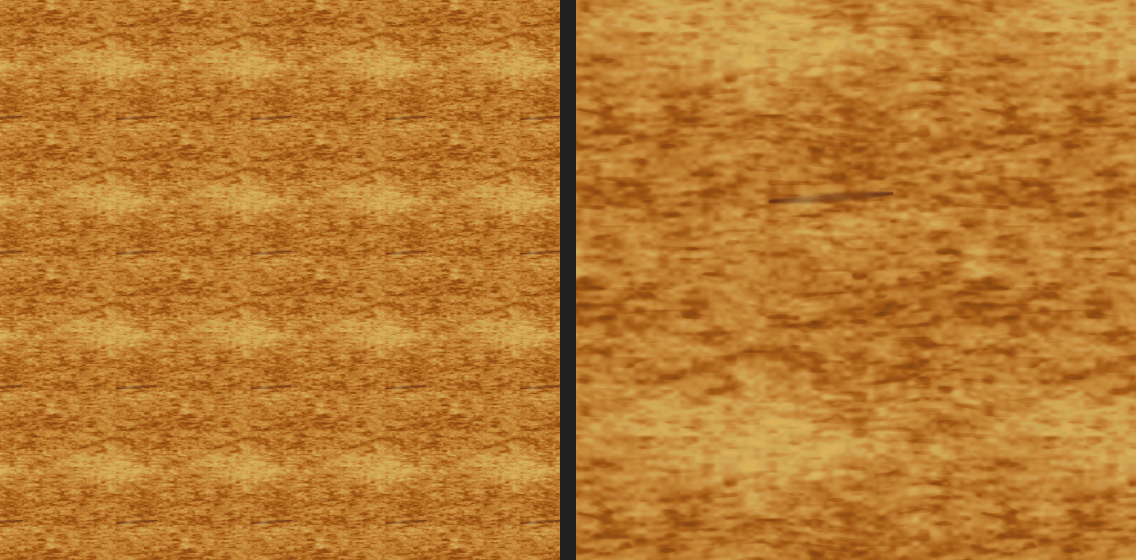
Left: the whole. Right: its middle third, enlarged.
This texture is drawn by a Shadertoy shader. Its source:

```glsl
const float REPEATS = 4.158;               // tiles across and down
const vec2 TILE_ORIGIN = vec2(0.021, 0.0); // measured from the upper left
const vec3 STREAK_COLOR = vec3(0.38, 0.17, 0.08);

float hash(vec2 p) {
    vec3 q = fract(vec3(p.xyx) * 0.1031);
    q += dot(q, q.yzx + 33.33);
    return fract((q.x + q.y) * q.z);
}

// Value noise, centred on zero, that wraps after the given number of cells
float tileNoise(vec2 uv, vec2 cells) {
    vec2 p = uv * cells;
    vec2 i = floor(p);
    vec2 f = fract(p);
    f = f * f * (3.0 - 2.0 * f);
    vec2 a = mod(i, cells);
    vec2 b = mod(i + 1.0, cells);
    vec2 salt = cells.yx * 1.7;
    float low = mix(hash(a + salt), hash(vec2(b.x, a.y) + salt), f.x);
    float high = mix(hash(vec2(a.x, b.y) + salt), hash(b + salt), f.x);
    return mix(low, high, f.y) - 0.5;
}

// Shortest offset on the repeating tile
vec2 wrapped(vec2 d) {
    return fract(d + 0.5) - 0.5;
}

float blob(vec2 uv, vec2 centre, vec2 radius) {
    vec2 d = wrapped(uv - centre) / radius;
    return exp(-dot(d, d));
}

// Soft line through middle, tapering towards both ends
float stroke(vec2 uv, vec2 middle, vec2 halfSpan, float width) {
    vec2 d = wrapped(uv - middle);
    float t = clamp(dot(d, halfSpan) / dot(halfSpan, halfSpan), -1.0, 1.0);
    float w = width * (1.0 - 0.6 * t * t);
    return 1.0 - smoothstep(0.2 * w, 1.6 * w, length(d - t * halfSpan));
}

// Six wood colours from dark to light, tone 0 to 5
vec3 woodColor(float tone) {
    vec3 ramp[6] = vec3[6](
        vec3(0.62, 0.33, 0.08), vec3(0.68, 0.40, 0.11),
        vec3(0.73, 0.47, 0.18), vec3(0.77, 0.53, 0.21),
        vec3(0.80, 0.58, 0.28), vec3(0.81, 0.65, 0.33));
    float t = clamp(tone, 0.0, 4.999);
    int i = int(t);
    vec3 c = mix(ramp[i], ramp[i + 1], fract(t));
    return c * (1.0 + 0.09 * clamp(tone, -2.5, 0.0) + 0.04 * clamp(tone - 5.0, 0.0, 1.5));
}

// Horizontal fibres, from wide bands to fine hairs
float fibres(vec2 uv) {
    return 1.0 * tileNoise(uv, vec2(3.0, 9.0))
         + 1.6 * tileNoise(uv, vec2(7.0, 31.0))
         + 2.7 * tileNoise(uv, vec2(15.0, 59.0))
         + 3.0 * tileNoise(uv, vec2(37.0, 83.0))
         + 1.6 * tileNoise(uv, vec2(71.0, 101.0));
}

// Broad light and dark areas of the board
float shading(vec2 uv) {
    float glow = smoothstep(0.25, 0.75, uv.x) * (1.0 - smoothstep(0.92, 1.0, uv.x));
    float tone = 1.7 * glow * blob(uv, vec2(0.8, 0.49), vec2(0.6, 0.12));
    tone += 0.8 * blob(uv, vec2(0.5, 0.46), vec2(0.9, 0.08));
    tone += 0.9 * blob(uv, vec2(0.08, 0.93), vec2(0.16, 0.04));
    tone -= 1.1 * blob(uv, vec2(0.18, 0.29), vec2(0.22, 0.06));
    tone -= 0.8 * blob(uv, vec2(0.25, 0.75), vec2(0.7, 0.12));
    tone -= 0.5 * blob(uv, vec2(0.2, 0.14), vec2(0.35, 0.06));
    return tone;
}

// Nested arches with their tips pointing right
float arches(vec2 uv, float wobble) {
    vec2 d = wrapped(uv - vec2(0.22, 0.03));
    float s = d.x + 17.0 * d.y * d.y + 0.06 * wobble;
    float mask = blob(uv, vec2(0.24, 0.03), vec2(0.24, 0.1));
    return mask * (0.2 + 1.2 * cos(36.0 * s + 2.5));
}

// Short dark pores, some slanting down to the right
float pores(vec2 uv) {
    vec2 slanted = vec2(uv.x, uv.y - 0.18 * uv.x);
    float slantZone = blob(uv, vec2(0.42, 0.74), vec2(0.3, 0.14));
    float slant = smoothstep(0.1, 0.3, tileNoise(slanted, vec2(11.0, 47.0)));
    float level = smoothstep(0.16, 0.36, tileNoise(uv, vec2(19.0, 73.0)));
    return 1.8 * slantZone * slant + 1.5 * level;
}

void mainImage(out vec4 fragColor, in vec2 fragCoord) {
    vec2 canvas = vec2(fragCoord.x, iResolution.y - fragCoord.y) / iResolution.y;
    vec2 uv = fract((canvas - TILE_ORIGIN) * REPEATS);
    float wobble = tileNoise(uv, vec2(5.0, 8.0));
    vec2 bent = uv + vec2(0.0, 0.03 * wobble);

    // Grain and figure
    float tone = 2.55 + fibres(bent) + shading(uv) + arches(uv, wobble) - pores(bent);
    tone -= 1.3 * stroke(bent, vec2(0.02, 0.16), vec2(0.36, -0.055), 0.012);
    tone -= 1.1 * stroke(bent, vec2(0.62, 0.10), vec2(0.05, -0.07), 0.035);
    vec3 color = woodColor(tone);

    // Dark crack, broken up by the fibres
    float crack = stroke(uv, vec2(0.93, 0.875), vec2(0.15, -0.010), 0.011);
    crack *= 0.65 + 0.7 * tileNoise(uv, vec2(23.0, 31.0));
    fragColor = vec4(mix(color, STREAK_COLOR, crack), 1.0);
}
```
